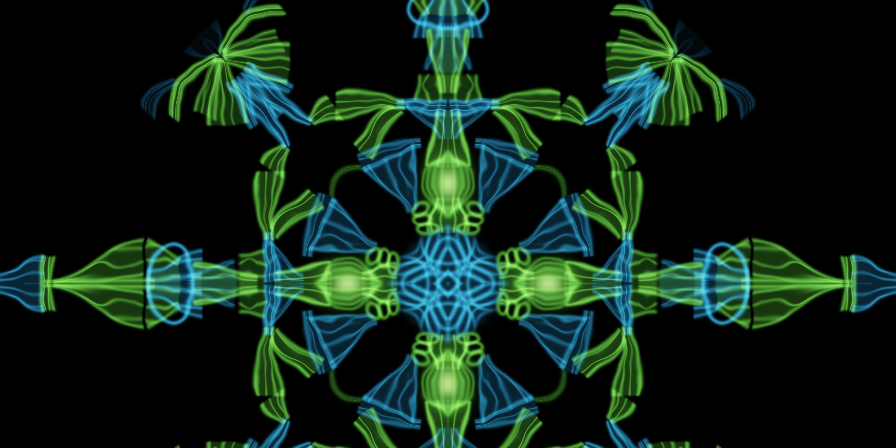
Reproduce this background procedurally as a Shadertoy shader.

```glsl
// A kaleidoscopic cross of glowing silk on black: bulbs, wings, leaves and tendrils.
// The plane is folded into one eighth, then filled with tapered ribbons whose
// bright rims and inner filaments are added up as green and blue light.

const vec2  CENTER   = vec2(0.5, 0.367);      // hub, as a fraction of the canvas
const float SPAN     = 3.84;                  // design units per canvas height
const vec3  GREEN    = vec3(0.36, 0.92, 0.22);
const vec3  BLUE     = vec3(0.13, 0.60, 0.88);
const vec3  CORE     = vec3(0.80, 0.95, 0.50);
const float EXPOSURE = 1.45;
const float LINE     = 0.018;                 // thickness of a glowing line
const float VEIL     = 0.20;                  // light of the cloth between lines
const float WARP     = 0.045;                 // wispy distortion

float hash(vec2 p) {
    return fract(sin(dot(p, vec2(127.1, 311.7))) * 43758.5453);
}

float noise(vec2 p) {
    vec2 i = floor(p), f = fract(p);
    f = f * f * (3.0 - 2.0 * f);
    return mix(mix(hash(i), hash(i + vec2(1, 0)), f.x),
               mix(hash(i + vec2(0, 1)), hash(i + vec2(1, 1)), f.x), f.y);
}

float glowLine(float d) {
    d /= LINE;
    return exp(-d * d);
}

// Silk band from a to b, bowed to its left, with half widths wa and wb.
float ribbon(vec2 p, vec2 a, vec2 b, float bow, float wa, float wb) {
    vec2 axis = b - a, q = p - a;
    float len = length(axis);
    axis /= len;
    float t = dot(q, axis) / len;
    if (t < 0.0 || t > 1.0) return 0.0;
    float s = axis.x * q.y - axis.y * q.x - bow * 4.0 * t * (1.0 - t);
    float w = mix(wa, wb, smoothstep(0.0, 1.0, t));
    float v = s / w;
    float inside = 1.0 - smoothstep(w - LINE, w + LINE, abs(s));
    float fold = noise(vec2(t * 3.0 + a.x * 9.0, v * 1.5 + b.y * 7.0));
    float silk = pow(0.5 + 0.5 * cos(v * (5.0 + 34.0 * w) + 5.0 * fold), 5.0);
    float ends = smoothstep(0.0, 0.03, t * len) * smoothstep(0.0, 0.03, (1.0 - t) * len);
    return ends * (inside * (VEIL + 0.55 * silk * (0.4 + fold)) + 0.6 * glowLine(abs(s) - w));
}

// Outline of an ellipse.
float ring(vec2 p, vec2 c, vec2 r) {
    vec2 q = (p - c) / r;
    float k = length(q);
    return glowLine((k - 1.0) * k / max(length(q / r), 0.001));
}

// Interlaced arcs around the hub.
float lattice(vec2 p) {
    float sum = glowLine((p.x + p.y - 0.10) * 0.7);
    for (int i = 0; i < 4; i++) {
        float k = float(i);
        sum += 0.6 * ring(p, vec2(0.10 + 0.09 * k, 0.0), vec2(0.20, 0.08 + 0.05 * k));
        sum += 0.5 * glowLine(length(p - 0.42) - 0.18 - 0.08 * k);
    }
    return (sum + VEIL) * (1.0 - smoothstep(0.40, 0.56, p.x + 0.5 * p.y));
}

// Nested shells of the bright bulb.
float bulb(vec2 p) {
    float sum = 0.0;
    for (int i = 1; i <= 4; i++) {
        float k = float(i);
        sum += 0.40 * ring(p, vec2(0.85, 0.0), vec2(0.30 - 0.025 * k, 0.055 * k));
    }
    vec2 q = (p - vec2(0.85, 0.0)) / vec2(0.22, 0.18);
    return sum + 0.75 * exp(-dot(q, q) * 1.3);
}

float greenSilk(vec2 p) {
    // arm, from the hub outwards
    float g = bulb(p);
    g += ribbon(p, vec2(0.42, 0.0), vec2(0.75, 0.0), 0.0, 0.17, 0.10);
    g += ribbon(p, vec2(0.98, 0.0), vec2(1.50, 0.0), 0.0, 0.17, 0.10);
    for (int i = 0; i < 3; i++) {
        float k = float(i);
        g += 0.6 * ring(p, vec2(0.47 + 0.09 * k, 0.17 + 0.03 * k), vec2(0.05, 0.09 - 0.015 * k));
    }
    g += 0.8 * ribbon(p, vec2(1.55, 0.0), vec2(1.80, 0.0), 0.0, 0.27, 0.24);
    g += ribbon(p, vec2(1.62, 0.0), vec2(2.20, 0.0), 0.0, 0.06, 0.16);
    g += 0.9 * ribbon(p, vec2(3.40, 0.0), vec2(2.60, 0.0), 0.0, 0.02, 0.37);
    g += 0.8 * ribbon(p, vec2(2.60, 0.0), vec2(2.28, 0.0), 0.0, 0.37, 0.20);
    g += 0.7 * ribbon(p, vec2(2.50, 0.0), vec2(3.48, 0.0), 0.0, 0.03, 0.02);
    g += ribbon(p, vec2(3.46, -0.05), vec2(3.42, 0.26), 0.0, 0.03, 0.05);
    // side ribbons
    g += ribbon(p, vec2(1.53, 0.36), vec2(1.53, 0.98), -0.03, 0.04, 0.11);
    g += ribbon(p, vec2(1.53, 0.96), vec2(1.38, 1.18), -0.02, 0.11, 0.03);
    g += ribbon(p, vec2(1.50, 0.42), vec2(1.12, 0.74), -0.03, 0.05, 0.10);
    g += 0.35 * ribbon(p, vec2(0.98, 0.72), vec2(0.93, 0.95), -0.04, 0.01, 0.01);
    // corner fan and tendril
    g += 0.8 * ribbon(p, vec2(1.94, 1.92), vec2(1.88, 1.36), 0.0, 0.05, 0.17);
    g += 0.7 * ribbon(p, vec2(1.95, 1.93), vec2(2.08, 1.42), 0.03, 0.03, 0.10);
    g += ribbon(p, vec2(1.92, 1.93), vec2(2.36, 1.40), 0.15, 0.03, 0.035);
    return g;
}

float blueSilk(vec2 p) {
    // arm: hub, trumpet, cup and tip
    float b = lattice(p);
    b += 0.7 * ribbon(p, vec2(1.22, 0.0), vec2(1.56, 0.0), 0.0, 0.07, 0.36);
    b += ribbon(p, vec2(1.50, 0.0), vec2(1.55, 0.46), 0.0, 0.06, 0.03);
    b += 0.9 * ribbon(p, vec2(2.60, 0.0), vec2(2.10, 0.0), 0.0, 0.09, 0.28);
    b += ring(p, vec2(2.38, 0.0), vec2(0.19, 0.33));
    b += 0.6 * ribbon(p, vec2(1.80, 0.0), vec2(2.25, 0.0), 0.0, 0.18, 0.06);
    b += 0.9 * ribbon(p, vec2(3.44, 0.0), vec2(3.90, 0.0), 0.0, 0.24, 0.07);
    // wing
    b += 0.8 * ribbon(p, vec2(1.10, 0.52), vec2(0.62, 0.29), 0.0, 0.23, 0.03);
    b += 0.8 * ribbon(p, vec2(1.20, 0.22), vec2(1.02, 0.76), -0.03, 0.03, 0.08);
    // corner branches and faint outer veils
    b += ribbon(p, vec2(1.38, 1.15), vec2(1.80, 1.74), 0.03, 0.03, 0.10);
    b += 0.8 * ribbon(p, vec2(1.82, 1.76), vec2(1.66, 1.34), 0.0, 0.08, 0.03);
    b += 0.7 * ribbon(p, vec2(1.80, 1.80), vec2(1.42, 1.42), 0.0, 0.07, 0.02);
    b += 0.35 * ribbon(p, vec2(2.30, 1.74), vec2(2.57, 1.44), 0.08, 0.03, 0.06);
    b += 0.18 * ribbon(p, vec2(1.92, 1.92), vec2(2.15, 2.15), 0.0, 0.05, 0.18);
    return b;
}

void mainImage(out vec4 fragColor, in vec2 fragCoord) {
    vec2 p = abs(fragCoord - CENTER * iResolution.xy) / iResolution.y * SPAN;
    p = vec2(max(p.x, p.y), min(p.x, p.y));   // eightfold mirror
    vec2 bend = vec2(noise(p * 7.0), noise(p * 7.0 + 31.0)) - 0.5;
    vec2 q = p + WARP * bend * smoothstep(0.0, 0.15, p.y);

    vec3 light = GREEN * greenSilk(q) + BLUE * blueSilk(q);
    vec2 heart = (p - vec2(0.86, 0.0)) / vec2(0.10, 0.06);
    light += CORE * 0.8 * exp(-dot(heart, heart));
    fragColor = vec4(1.0 - exp(-EXPOSURE * light), 1.0);
}
```
